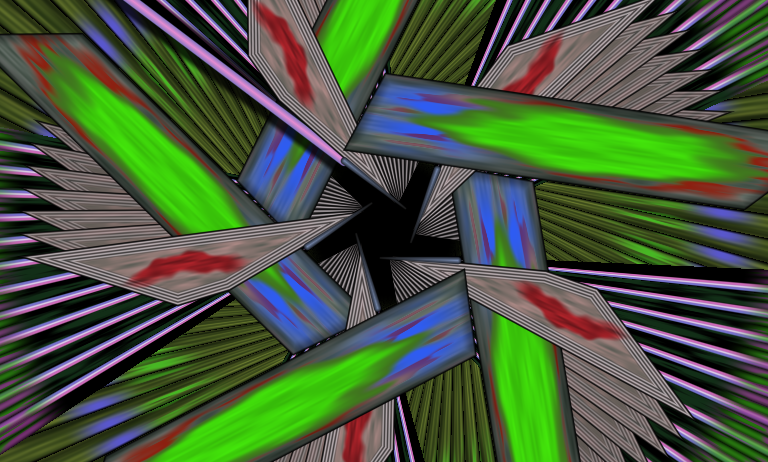
Give the GLSL for this background, as a Shadertoy shader.

```glsl
// Five-fold pinwheel of glossy green bars, hatched petals and swirling beams around a dark hub.
#define SECTOR 1.2566371
#define ECHO_STEP 0.0628
#define ECHOES 12
#define TILT 0.148
#define PETAL_TURN 0.288
#define HATCH 0.0068
#define CENTER vec2(0.002, 0.004)
#define ramp smoothstep

float hash(vec2 p) {
  p = fract(p * vec2(0.1031, 0.1137));
  p += dot(p, p.yx + 33.33);
  return fract((p.x + p.y) * p.x * 17.3);
}

float noise(vec2 p) {
  vec2 i = floor(p), f = fract(p);
  f = f * f * (3.0 - 2.0 * f);
  return mix(mix(hash(i), hash(i + vec2(1, 0)), f.x),
    mix(hash(i + vec2(0, 1)), hash(i + vec2(1, 1)), f.x), f.y);
}

float streaks(vec2 p) {
  return 0.6 * noise(p) + 0.4 * noise(p * 2.1 + 7.0);
}

vec2 rotate(vec2 p, float a) {
  return vec2(p.x * cos(a) - p.y * sin(a), p.x * sin(a) + p.y * cos(a));
}

// Antialiased coverage of a distance
float cover(float d) {
  float px = 0.8 / iResolution.y;
  return ramp(px, -px, d);
}

float segmentDist(vec2 p, vec2 a, vec2 b, out float h) {
  h = clamp(dot(p - a, b - a) / dot(b - a, b - a), 0.0, 1.0);
  return length(p - mix(a, b, h));
}

// Long bar with slanted ends, lying along x
float barDist(vec2 q) {
  float y = q.y - 0.154;
  float ends = max((0.36 * y - 0.115 - q.x) * 0.94, (q.x - 0.763 - y) * 0.7);
  return max(abs(q.y - 0.245) - 0.09, ends);
}

vec3 barColor(vec2 q, float d) {
  float fine = streaks(q * vec2(8, 100) + 20.0), broad = streaks(q * vec2(6, 36) + 50.0);
  float v = (q.y - 0.247) / 0.09;
  float e = length(vec2((q.x - 0.42) / 0.4, v / 0.8)) + 0.45 * (broad - 0.5);
  vec3 c = mix(vec3(0.18, 0.24, 0.2), vec3(0.56, 0.58, 0.56), fine);
  float blue = exp(-pow((q.x - 0.05) / 0.13, 2.0)) * ramp(1.15, 0.3, abs(v));
  c = mix(c, vec3(0.18, 0.36, 0.95), blue * ramp(0.2, 0.65, broad));
  c = mix(c, vec3(0.45, 0.1, 0.2), 0.7 * blue * ramp(0.58, 0.75, fine));
  float red = ramp(0.22, 0.0, abs(e - 0.98)) * ramp(0.1, 0.35, q.x) * ramp(0.25, 0.55, fine);
  c = mix(c, vec3(0.55, 0.12, 0.06), red);
  c = mix(c, vec3(0.25, 0.45, 0.12), ramp(1.0, 0.85, e));
  c = mix(c, vec3(0.25, 0.86, 0.04) * (0.8 + 0.3 * fine), ramp(0.88, 0.6, e));
  return c * ramp(0.0, -0.006, d) * (0.6 + 0.4 * ramp(0.0, -0.03, d));
}

// Pointed petal, lying along x with its tip near the hub
float petalDist(vec2 q) {
  float sides = max(-(q.y + 0.045 + 0.062 * q.x), (q.y + 0.059 - 0.354 * q.x) * 0.943);
  float cap = max((q.y - 0.333 + 0.54 * q.x) * 0.88, q.y - 0.031 - 0.1 * q.x);
  return max(sides, cap);
}

vec3 petalColor(vec2 q, float d, float hatching) {
  float grain = streaks(q * vec2(18, 110) + 9.0);
  vec3 c = mix(vec3(0.32, 0.34, 0.31), vec3(0.72, 0.56, 0.55), grain);
  float hatch = 0.5 + 0.5 * sin(d * 6.2832 / HATCH);
  float rim = max(ramp(-0.032, -0.024, d), ramp(0.24, 0.14, q.x));
  c = mix(c, vec3(0.74, 0.71, 0.73) * (0.3 + 0.7 * hatch), rim * hatching);
  float wave = 0.012 * sin(q.x * 24.0) + 0.02 * (noise(q * 40.0) - 0.5);
  float stain = length(vec2((q.x - 0.44) / 0.13, (q.y + 0.004 - wave) / 0.023));
  c = mix(c, vec3(0.5, 0.1, 0.12) * (0.5 + grain), ramp(1.2, 0.7, stain));
  return c * ramp(0.0, -0.005, d);
}

// Swirl of tangent stripes: olive fans beside the bars, then pink beams
vec3 swirl(vec2 q) {
  float r = max(length(q), 0.01), a = atan(q.y, q.x);
  float fan = mod(asin(min(0.154 / r, 1.0)) - a, SECTOR) / ECHO_STEP;
  float beam = mod(0.105 - a - asin(min(0.052 / r, 1.0)), SECTOR) / ECHO_STEP;
  float f = fract(fan), g = fract(beam);
  float n = streaks(vec2(r * 7.0, fan * 5.0)), m = streaks(vec2(r * 9.0, beam * 6.0));
  float ribs = 0.5 + 0.5 * cos(f * 25.13);
  vec3 c = mix(vec3(0.14, 0.2, 0.07), vec3(0.46, 0.52, 0.2), n * (0.5 + 0.5 * ribs));
  c = mix(c, vec3(0.28, 0.72, 0.14), ramp(0.13, 0.0, abs(r - 0.58)) * ramp(0.35, 0.75, n));
  c = mix(c, vec3(0.35, 0.34, 0.8), ramp(0.1, 0.0, abs(r - 0.73)) * ramp(0.75, 0.3, f));
  c *= ramp(0.0, 0.15, f) * (0.55 + 0.45 * ramp(1.0, 0.5, f));
  vec3 rays = vec3(0.07, 0.18, 0.09) * ramp(0.3, 0.7, m) * step(1.0, beam);
  vec3 tint = mix(vec3(0.8, 0.42, 0.72), vec3(0.45, 0.45, 0.8), ramp(0.7, 0.92, g));
  tint = mix(tint, vec3(0.85, 0.8, 0.9), ramp(0.07, 0.0, abs(g - 0.8)));
  rays = mix(rays, tint, ramp(0.6, 0.68, g) * ramp(1.0, 0.92, g));
  vec3 fringe = mix(vec3(0.2, 0.6, 0.08), vec3(0.6, 0.25, 0.58), ramp(0.4, 0.6, m));
  rays = mix(rays, fringe * (0.25 + 0.75 * abs(sin(g * 9.4))), 0.75 * ramp(0.78, 0.88, r));
  return mix(c, rays, step(beam, 12.5)) * ramp(0.14, 0.25, r);
}

// Echoes show outside the next bar and in a small wedge by the hub
float echoMask(vec2 q) {
  float wedge = max(-q.y, (0.068 + 0.342 * q.y - q.x) * 0.946);
  return cover(min(max(wedge, q.y - 0.16), 0.245 - q.y));
}

void mainImage(out vec4 fragColor, in vec2 fragCoord) {
  vec2 p = (fragCoord - 0.5 * iResolution.xy) / iResolution.y - CENTER, hub = vec2(0.166, -0.044);
  float h, hatching = mix(0.9, 0.5, ramp(0.2, 0.3, length(p)));
  vec3 col = swirl(rotate(p, TILT));
  // Petal echoes, fanned clockwise behind each petal
  for (int k = 0; k < 5; k++) {
    vec2 b = rotate(p, TILT - float(k) * SECTOR);
    float mask = echoMask(rotate(b, SECTOR)) * step(length(p), 2.0);
    if (rotate(b, SECTOR).y < 0.2) mask *= step(length(p), 0.25);
    for (int i = ECHOES; i > 0; i--) {
      vec2 q = rotate(b, PETAL_TURN + float(i) * ECHO_STEP);
      float d = petalDist(q);
      col = mix(col, petalColor(q, d, hatching) * (0.96 - 0.02 * float(i)), cover(d) * mask);
    }
  }
  // Layers: 0 rear bars, 1 petals and hub spikes, 2 front bars
  for (int layer = 0; layer < 3; layer++)
    for (int k = 0; k < 5; k++) {
      vec2 q = rotate(p, TILT - float(k) * SECTOR);
      bool front = k == 0 || k == 3;
      if (layer == 1) {
        if (k == 2) {
          float ray = segmentDist(q, hub, vec2(0.85, 0.045), h);
          vec3 tint = mix(vec3(0.9, 0.55, 0.82), vec3(0.45, 0.45, 0.75), ray * 80.0);
          col *= 1.0 - 0.8 * ramp(0.04, 0.025, ray);
          col = mix(col, tint, cover(ray - 0.011));
        }
        vec2 s = rotate(q, PETAL_TURN);
        float d = petalDist(s);
        col = mix(col, petalColor(s, d, 0.8), cover(d));
        float spike = segmentDist(q, vec2(0.0, -0.063), hub, h);
        vec3 steel = mix(vec3(0.1), vec3(0.45, 0.52, 0.66), h) * (1.0 - spike * 100.0);
        col = mix(col, steel, cover(spike - 0.002 - 0.006 * h));
      } else if (front == (layer == 2)) {
        float d = barDist(q);
        col = mix(col, barColor(q, d), cover(d));
      }
    }
  fragColor = vec4(clamp(col, 0.0, 1.0), 1.0);
}
```
